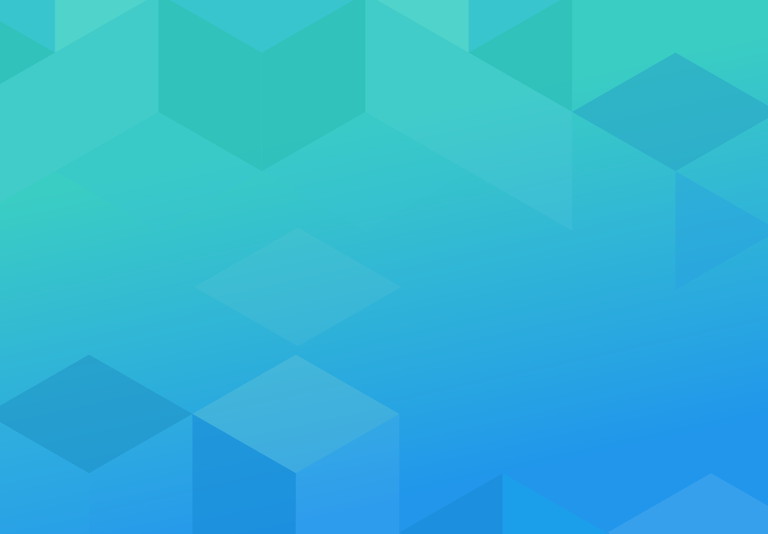
Reproduce this background procedurally as a Shadertoy shader.

```glsl
const vec2 CELLS = vec2(5.164, 9.005);   // lattice cells per canvas height

// Soft inside mask for a signed value, positive inside
float inside(float d, float soft) {
    return smoothstep(-0.5 * soft, 0.5 * soft, d);
}

float diamond(vec2 p, vec2 centre, float soft) {
    vec2 d = abs(p - centre);
    return inside(1.0 - d.x - d.y, soft);
}

// Half of a diamond, pointing along side = +1 or -1
float wedge(vec2 p, vec2 centre, float side, float soft) {
    return diamond(p, centre, soft) * inside(side * (p.x - centre.x), soft);
}

// Slanted cube face hanging from its upper left corner
float face(vec2 p, vec2 corner, float slope, vec2 size, float soft) {
    vec2 d = p - corner;
    d.y -= slope * d.x;
    vec2 edge = min(d, size - d);
    return inside(edge.x, soft) * inside(edge.y, soft);
}

vec3 tint(vec3 base, vec3 colour, float amount) {
    return mix(base, colour, amount);
}

// Slanted green to blue backdrop
vec3 backdrop(float t) {
    vec3 green = vec3(0.227, 0.804, 0.765);
    vec3 teal  = vec3(0.200, 0.733, 0.824);
    vec3 sky   = vec3(0.165, 0.667, 0.871);
    vec3 blue  = vec3(0.129, 0.588, 0.922);
    vec3 c = mix(green, teal, clamp((t - 0.38) / 0.24, 0.0, 1.0));
    c = mix(c, sky, clamp((t - 0.62) / 0.23, 0.0, 1.0));
    return mix(c, blue, clamp((t - 0.85) / 0.25, 0.0, 1.0));
}

// Mirrored cubes along the top edge
vec3 upperCubes(vec3 c, vec2 p, float soft) {
    vec3 cyan = vec3(0.22, 0.765, 0.82);
    vec3 jade = vec3(0.17, 0.73, 0.72);
    vec3 mist = vec3(0.38, 0.79, 0.88);
    vec2 m = vec2(abs(p.x - 2.0), p.y);
    c = tint(c, cyan, 0.3 * diamond(m, vec2(1.0, 3.0), soft));
    c = tint(c, cyan, 0.8 * diamond(m, vec2(0.0), soft));
    c = tint(c, cyan, 0.8 * wedge(m, vec2(2.0, 0.0), 1.0, soft));
    c = tint(c, vec3(1.0), 0.11 * wedge(m, vec2(2.0, 0.0), -1.0, soft));
    c = tint(c, jade, 0.6 * wedge(m, vec2(3.0, 1.0), -1.0, soft));
    c = tint(c, jade, 0.6 * face(m, vec2(0.0, 1.0), -1.0, vec2(1.0, 2.0), soft));
    c = tint(c, mist, 0.2 * face(m, vec2(1.0, 0.0), 1.0, vec2(2.0), soft));

    // Detached tile and shade on the right
    c = tint(c, vec3(0.16, 0.65, 0.78), 0.6 * diamond(p, vec2(6.0, 2.0), soft));
    return tint(c, vec3(0.15, 0.62, 0.88), 0.4 * wedge(p, vec2(6.0, 4.0), 1.0, soft));
}

// Cubes rising from the bottom edge
vec3 lowerCubes(vec3 c, vec2 p, float soft) {
    vec3 pale = vec3(0.47, 0.79, 0.83);
    vec3 deep = vec3(0.10, 0.55, 0.84);
    vec2 faceSize = vec2(1.0, 3.0);
    for (int i = 0; i < 2; i++) {
        float k = float(i);
        vec2 top = vec2(2.0 * k, 0.0);
        vec3 lid = mix(vec3(0.12, 0.56, 0.76), pale, k);
        vec3 left = mix(vec3(0.24, 0.69, 0.90), deep, k);
        c = tint(c, lid, mix(0.5, 0.3, k) * diamond(p, top, soft));
        c = tint(c, left, mix(0.2, 0.6, k)
            * face(p, top - vec2(1.0, 0.0), 1.0, faceSize, soft));
        c = tint(c, vec3(1.0), mix(0.02, 0.06, k)
            * face(p, top + vec2(0.0, 1.0), -1.0, faceSize, soft));
    }

    // Floating tile and low peaks
    c = tint(c, pale, 0.15 * diamond(p, vec2(2.02, -2.14), soft));
    c = tint(c, deep, 0.6 * wedge(p, vec2(4.0, 2.0), -1.0, soft));
    c = tint(c, vec3(0.10, 0.63, 0.92), 0.8 * wedge(p, vec2(4.0, 2.0), 1.0, soft));
    return tint(c, vec3(1.0), 0.10 * diamond(p, vec2(6.015, 2.0), soft));
}

void mainImage(out vec4 fragColor, in vec2 fragCoord) {
    // Canvas heights, measured down from the top left
    vec2 uv = vec2(fragCoord.x, iResolution.y - fragCoord.y) / iResolution.y;
    vec2 cell = uv * CELLS;
    float soft = CELLS.y / iResolution.y;

    vec3 colour = backdrop(uv.y + 0.22 * uv.x);
    colour = upperCubes(colour, cell - vec2(0.532, -0.113), soft);
    colour = lowerCubes(colour, cell - vec2(0.861, 6.98), soft);
    fragColor = vec4(colour, 1.0);
}
```
